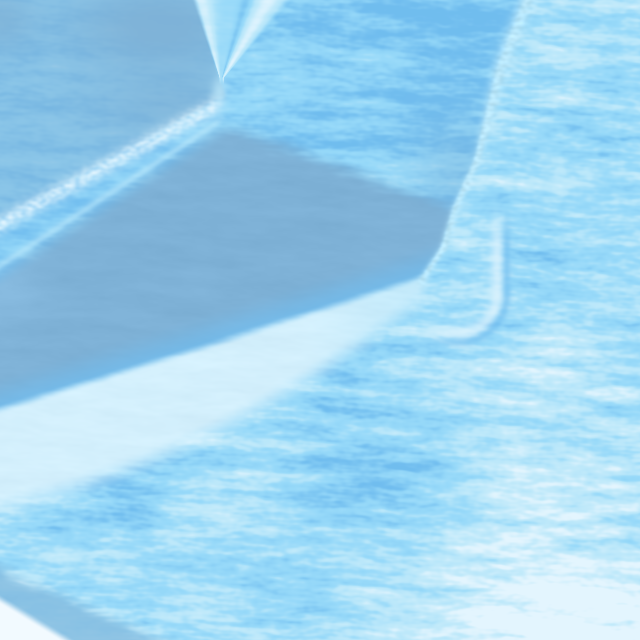
Write a Shadertoy shader that draws this texture.

```glsl
#define SHADOW vec3(.495, .695, .84)
#define DEEP vec3(.44, .74, .935)
#define SKY vec3(.59, .85, .975)
#define PALE vec3(.74, .91, .98)
#define GLARE vec3(.89, .96, .995)
#define GRAIN .62
#define TILT .05
#define RAGGED .022

vec2 hashGradient(vec2 cell) {
    vec3 h = fract(cell.xyx * vec3(.1031, .103, .0973));
    h += dot(h, h.yzx + 33.33);
    float a = 6.2832 * fract((h.x + h.y) * h.z);
    return vec2(cos(a), sin(a));
}

float gradientNoise(vec2 p) {
    vec2 i = floor(p), f = p - i, e = vec2(0, 1);
    vec2 u = f * f * (3. - 2. * f);
    float low = mix(dot(hashGradient(i), f), dot(hashGradient(i + e.yx), f - e.yx), u.x);
    float high = mix(dot(hashGradient(i + e), f - e), dot(hashGradient(i + 1.), f - 1.), u.x);
    return mix(low, high, u.y);
}

// Horizontal brushed grain
float brushed(vec2 p) {
    p.y += TILT * p.x + .006 * gradientNoise(p * 7.);
    float sum = 0., weight = .6;
    vec2 scale = vec2(5, 38);
    for (int i = 0; i < 4; i++) {
        sum += weight * gradientNoise(p * scale + float(i) * 17.3);
        scale *= vec2(2.1, 1.65);
        weight *= .8;
    }
    return sum;
}

float glow(vec2 p, float x, float y, float w, float h) {
    vec2 q = (p - vec2(x, y)) / vec2(w, h);
    return exp(-dot(q, q));
}

float ridge(float d, float width) { return exp(-d * d / (width * width)); }

float soft(float d, float width) { return smoothstep(-width, width, d); }

// Signed distance to a line, positive to the left of a -> b
float side(vec2 p, vec2 a, vec2 b) {
    vec2 d = normalize(b - a), q = p - a;
    return d.x * q.y - d.y * q.x;
}

// Bent main crease, as x for a given height
float creaseX(float y) {
    const vec2 bend[6] = vec2[6](vec2(.82, 1), vec2(.78, .9), vec2(.742, .75),
        vec2(.708, .675), vec2(.69, .615), vec2(.655, .562));
    float x = bend[0].x;
    for (int i = 0; i < 5; i++) {
        vec2 a = bend[i], b = bend[i + 1];
        x += clamp((a.y - y) / (a.y - b.y), 0., 1.) * (b.x - a.x);
    }
    return x;
}

vec3 foil(float tone) {
    vec3 c = mix(DEEP, SKY, smoothstep(0., .45, tone));
    c = mix(c, PALE, smoothstep(.4, .75, tone));
    return mix(c, GLARE, smoothstep(.7, 1.05, tone));
}

void mainImage(out vec4 fragColor, in vec2 fragCoord) {
    vec2 p = fragCoord / iResolution.xy;
    float grain = brushed(p), speck = gradientNoise(p * vec2(95, 150));
    vec2 r = p + vec2(RAGGED, .008) * grain;
    float streak = GRAIN * grain + .1 * speck;

    // Open sheet: right and lower areas
    float tone = .53 + .22 * smoothstep(.5, 0., p.y) * smoothstep(.4, .9, p.x)
        + .2 * glow(p, .83, .17, .14, .16) + .12 * glow(p, .38, .21, .1, .08)
        + .4 * glow(p, 1., 0., .4, .08) + .16 * glow(p, .8, .41, .13, .06)
        - .22 * glow(p, .85, .59, .06, .06) - .34 * glow(p, .61, .25, .13, .1)
        - .3 * glow(p, .2, .23, .15, .05) - .18 * glow(p, .54, .41, .1, .07)
        - .22 * glow(p, 1., .18, .07, .03) - .2 * glow(p, .46, .08, .08, .07);
    vec3 col = foil(tone + streak);

    // Upper panel left of the crease
    float creaseD = p.x - creaseX(p.y);
    float aboveBand = p.y - (.36 + .3 * p.x + .02 * p.x * p.x);
    float inside = soft(-creaseD, .005) * soft(aboveBand, .012);
    tone = .14 + .32 * glow(p, .47, .88, .13, .08) + .3 * glow(p, .6, .73, .13, .035);
    vec3 panel = mix(foil(tone + .8 * streak), SHADOW, .35 * glow(p, .72, .72, .08, .1));
    col = mix(col, panel, inside);

    // Smooth shaded facet
    float belowRidge = -side(p, vec2(0, .585), vec2(.345, .812));
    float belowPanel = -side(r, vec2(.345, .814), vec2(.7, .683));
    float facet = inside * soft(belowRidge - .012, .02) * soft(belowPanel - .006, .018);
    vec3 shade = SHADOW + .025 * grain + .04 * glow(p, 0., .55, .06, .06);
    shade = mix(shade, DEEP, .7 * smoothstep(.055, 0., aboveBand));
    col = mix(col, shade, facet);

    // Upper left facet and its double ridge
    float ridgeD = side(p, vec2(0, .655), vec2(.345, .845));
    float wedgeLeft = side(p, vec2(.345, .872), vec2(.306, 1));
    float upperLeft = soft(ridgeD, .008) * soft(wedgeLeft, .004) * step(p.x, .36);
    float dim = .48 + .5 * glow(p, .25, .96, .14, .07) + .3 * glow(p, .28, .83, .14, .06)
        + .35 * glow(p, 0., .97, .05, .05);
    col = mix(col, mix(foil(.28 + .7 * streak), SHADOW, min(dim, .95)), upperLeft);
    float ridgeEnd = soft(.345 - p.x, .012);
    float strip = soft(-ridgeD, .006) * soft(-belowRidge, .008) * ridgeEnd;
    col = mix(col, foil(.22 + .5 * streak), strip);
    col = mix(col, GLARE, ridgeEnd * (.7 + .5 * speck) * ridge(ridgeD + .005, .013));
    col = mix(col, PALE, .55 * ridgeEnd * ridge(belowRidge, .006));

    // Fan of folds above the junction
    float rise = (p.y - .872) / .128, fan = (p.x - .345) / max(rise, .05);
    float wedge = soft(rise, .04) * soft(fan + .04, .006) * soft(.105 - fan, .008);
    tone = .48 + .4 * ridge(fan + .03, .016) + .45 * ridge(fan - .075, .021) - .3 * ridge(fan - .04, .01);
    col = mix(col, foil(tone + .25 * streak), wedge);
    col = mix(col, PALE, .7 * glow(p, .343, .857, .012, .025));

    // Broad glare band below the facet
    float bandBottom = r.y - (.205 + .22 * r.x + .42 * r.x * r.x);
    float band = soft(.15 * (r.y - p.y) - aboveBand, .009) * soft(bandBottom, .026) * soft(.665 - p.x, .015);
    col = mix(col, mix(GLARE, PALE, .35 + .4 * smoothstep(.45, .66, p.x)) + .02 * grain, .95 * band);

    // Bright main crease
    float creaseLine = ridge(creaseD - .004, mix(.007, .014, smoothstep(.72, .95, p.y)));
    col = mix(col, PALE + .1 * speck, .85 * creaseLine * soft(p.y - .553, .012));

    // Rounded second crease: light inside, dark outside
    vec2 k = vec2(p.x - .717, .54 - p.y);
    float bendD = length(max(k, 0.)) + min(max(k.x, k.y), 0.) - .07;
    float fade = smoothstep(.69, .61, p.y) * smoothstep(.64, .73, p.x);
    col = mix(col, GLARE, .65 * fade * ridge(bendD + .01, .011));
    col = mix(col, DEEP, .6 * fade * ridge(bendD - .005, .007));

    // Folded lower left corner
    float cornerD = -side(r, vec2(0, .112), vec2(.25, 0));
    float tipD = -side(p, vec2(0, .064), vec2(.105, 0));
    col = mix(col, mix(SHADOW, SKY, .3), .85 * soft(cornerD, .014));
    col = mix(col, vec3(.95, .98, 1), soft(tipD, .007));

    fragColor = vec4(clamp(col, 0., 1.), 1);
}
```
